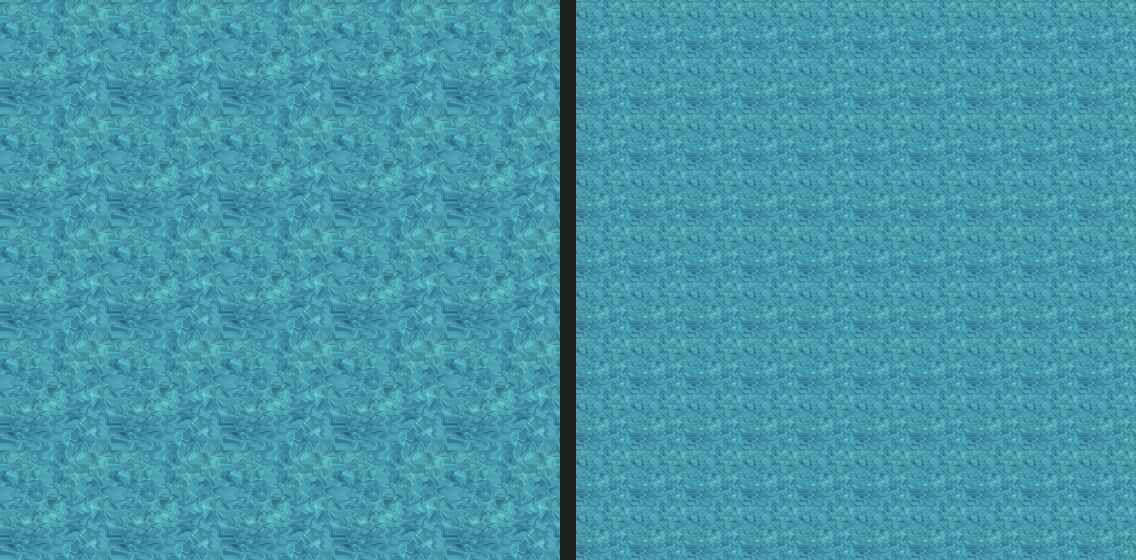
Left, the tile; right, the same tile 2 across and 2 down.
Write a three.js fragment shader that draws this texture.

```glsl
// Rippled turquoise water: five by five repeats of folded, glassy swirls.
varying vec2 vUv;

const float REPEATS = 5.0;
const float SOFTEN = 0.0004;
const vec3 DEEP = vec3(0.176, 0.432, 0.542);
const vec3 PALE = vec3(0.374, 0.748, 0.778);

// Random direction per cell; the diagonal lattice repeats once per tile.
vec2 gradientAt(vec2 cell, vec2 count, float seed) {
  cell.y -= floor((cell.x + 0.5) / count.x) * count.y;
  cell = mod(cell + 0.5, vec2(count.x, 2.0 * count.y));
  cell = floor(cell);
  float h = fract(sin(dot(cell, vec2(127.1, 311.7)) + seed * 74.7) * 43758.5);
  return vec2(cos(h * 6.28318), sin(h * 6.28318));
}

// Gradient noise, about -0.7 to 0.7, with cells along the two diagonals.
float noise(vec2 p, vec2 count, float seed) {
  p = vec2(p.x + p.y, p.x - p.y) * count;
  vec2 i = floor(p);
  vec2 f = p - i;
  vec2 u = f * f * f * (f * (f * 6.0 - 15.0) + 10.0);
  vec2 e = vec2(1.0, 0.0);
  float a = dot(gradientAt(i, count, seed), f);
  float b = dot(gradientAt(i + e.xy, count, seed), f - e.xy);
  float c = dot(gradientAt(i + e.yx, count, seed), f - e.yx);
  float d = dot(gradientAt(i + e.xx, count, seed), f - e.xx);
  return mix(mix(a, b, u.x), mix(c, d, u.x), u.y);
}

vec2 warp(vec2 p, vec2 count, float seed) {
  return vec2(noise(p, count, seed), noise(p, count, seed + 1.0));
}

// Soft round patch that wraps around the tile.
float patchAt(vec2 p, vec2 centre, float radius) {
  vec2 d = abs(p - centre);
  d = min(d, 1.0 - d) / radius;
  return exp(-dot(d, d));
}

// Holds the borders still so that they smear into short straight streaks.
vec2 smearBorders(vec2 p) {
  float left = 0.1 * smoothstep(-0.1, 0.2, noise(vec2(0.37, p.y), vec2(9.0, 7.0), 21.0));
  float right = 0.03 * smoothstep(-0.2, 0.2, noise(vec2(0.61, p.y), vec2(7.0, 5.0), 22.0));
  float x = clamp((p.x - left) / (1.0 - left - right), 0.0, 1.0);
  float y = clamp((p.y - 0.006) / 0.98, 0.0, 1.0);
  return vec2(x, y);
}

// Brightness of the water within one tile.
float water(vec2 tile) {
  vec2 p = smearBorders(tile);
  vec2 q = p + 0.065 * warp(p, vec2(8.0, 7.0), 1.0);
  q += 0.03 * warp(q, vec2(17.0, 14.0), 4.0);

  // Broad swirls, ringed by contours, with thin bright folds between.
  float swell = noise(p, vec2(3.0, 2.0), 15.0);
  float body = noise(q, vec2(11.0, 7.0), 7.0);
  float detail = noise(q, vec2(21.0, 15.0), 9.0);
  float rings = sin(body * 17.0 + detail * 3.0);
  float fold = abs(noise(q, vec2(10.0, 7.0), 12.0));
  float glint = 1.0 - smoothstep(0.0, 0.08, fold);

  // Uneven depth across the tile.
  float depth = 0.25 * patchAt(tile, vec2(0.16, 0.18), 0.14)
              + 0.15 * patchAt(tile, vec2(0.97, 0.63), 0.10)
              - 0.15 * patchAt(tile, vec2(0.77, 0.84), 0.12);

  float shade = 0.2 * swell + 0.64 * body + 0.45 * detail;
  return 0.5 + shade + 0.12 * rings + 0.24 * glint - depth;
}

void main() {
  // Average four nearby samples to smooth the thin folds.
  float light = 0.0;
  for (int k = 0; k < 4; k++) {
    float n = float(k);
    vec2 offset = vec2(mod(n, 2.0), floor(n / 2.0)) - 0.5;
    light += 0.25 * water(fract((vUv + offset * SOFTEN) * REPEATS));
  }
  gl_FragColor = vec4(mix(DEEP, PALE, clamp(light, -0.15, 1.25)), 1.0);
}
```
